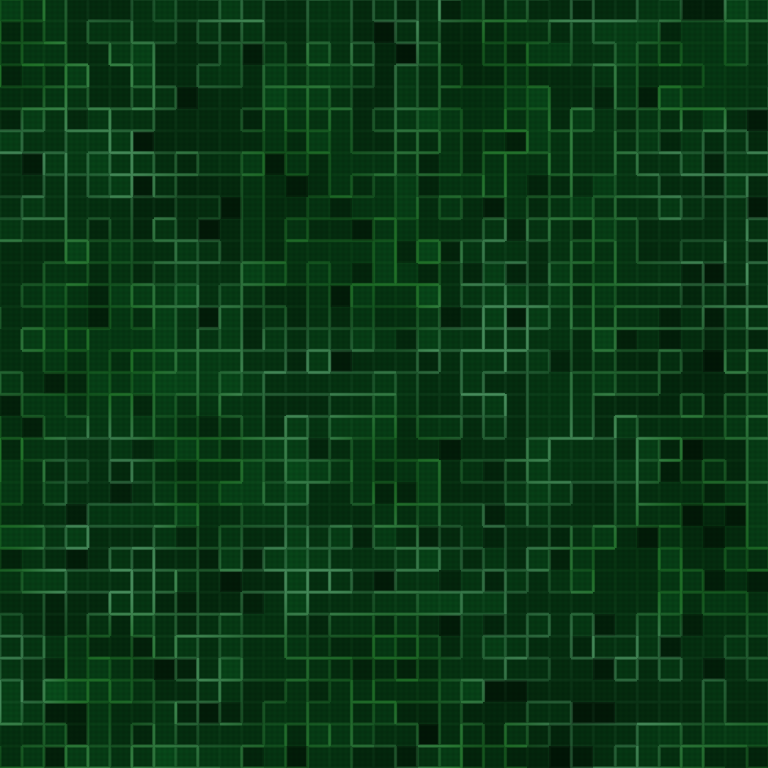
Give the GLSL for this pattern, as a Shadertoy shader.

```glsl
// Dark green circuit-like mosaic: square cells grouped into random overlapping shapes.
// Each layer of shapes tints its cells, and a thin glowing outline is drawn wherever
// two neighbouring cells differ in membership. A faint full grid lies beneath.

const float CELLS = 34.95;                       // cells per canvas height
const vec3 FILL_DARK  = vec3(0.005, 0.080, 0.022);
const vec3 FILL_LIGHT = vec3(0.028, 0.270, 0.095);
const vec3 LINE_LEAF  = vec3(0.130, 0.450, 0.160);
const vec3 LINE_PALE  = vec3(0.270, 0.540, 0.350);

float hash(vec2 p) {
    vec3 q = fract(vec3(p.xyx) * 0.1031);
    q += dot(q, q.yzx + 33.33);
    return fract((q.x + q.y) * q.z);
}

float valueNoise(vec2 p) {
    vec2 i = floor(p), f = fract(p);
    f = f * f * (3.0 - 2.0 * f);
    return mix(mix(hash(i), hash(i + vec2(1, 0)), f.x),
               mix(hash(i + vec2(0, 1)), hash(i + vec2(1, 1)), f.x), f.y);
}

// 1 when the cell belongs to a staggered block of the given size, else 0.
float member(vec2 cell, vec2 size, float share, float seed) {
    vec2 stagger = floor(size * vec2(hash(vec2(cell.y, seed)), hash(vec2(cell.x, seed + 5.0))));
    vec2 block = floor((cell + stagger) / size);
    return step(hash(block + seed * 17.0), share);
}

// Memberships in squares, tall bars, wide bars and dominoes.
vec4 layers(vec2 cell) {
    return vec4(member(cell, vec2(1, 1), 0.32, 3.0),
                member(cell, vec2(1, 5), 0.24, 11.0),
                member(cell, vec2(5, 1), 0.22, 23.0),
                member(cell, vec2(2, 1), 0.12, 37.0));
}

// Outline strength between two neighbouring cells.
float outline(vec2 a, vec2 b) {
    vec4 change = abs(layers(a) - layers(b));
    return min(dot(change, vec4(0.60, 0.52, 0.48, 0.40)), 0.95);
}

// Soft line profile around a distance of zero, at least a pixel wide.
float softLine(float dist, float pixel) {
    return 1.0 - smoothstep(0.02, 0.02 + max(0.09, pixel * 1.3), abs(dist));
}

vec3 cellFill(vec2 cell) {
    float tone = 0.30 + dot(layers(cell), vec4(0.18, 0.17, 0.15, 0.10));
    tone += 0.24 * valueNoise(cell * 0.16 + 40.0);
    tone -= 0.30 * step(hash(cell + 71.0), 0.13);
    return mix(FILL_DARK, FILL_LIGHT, clamp(tone, 0.0, 1.1));
}

void mainImage(out vec4 fragColor, in vec2 fragCoord) {
    vec2 pos = fragCoord / iResolution.y * CELLS;
    float pixel = CELLS / iResolution.y;
    vec2 cell = floor(pos);
    vec2 nearest = floor(pos + 0.5);             // nearest grid lines
    vec2 dist = pos - nearest;

    // Cell tint with a subtle woven grain
    vec2 weave = cos(pos * 6.28318 * 4.0);
    vec3 color = cellFill(cell) * (1.0 + 0.035 * (weave.x + weave.y));

    // Outlines on the nearest vertical and horizontal grid lines
    vec2 right = vec2(nearest.x, cell.y);
    vec2 upper = vec2(cell.x, nearest.y);
    float vertical = max(outline(right - vec2(1, 0), right), 0.10);
    float horizontal = max(outline(upper - vec2(0, 1), upper), 0.10);
    float glow = max(vertical * softLine(dist.x, pixel),
                     horizontal * softLine(dist.y, pixel));

    // Line hue and brightness drift slowly over the canvas
    float drift = valueNoise(pos * 0.35 + 9.0);
    float paleness = smoothstep(0.15, 0.75, valueNoise(pos * 0.22 + 90.0));
    vec3 lineColor = mix(LINE_LEAF, LINE_PALE, paleness);
    color = mix(color, lineColor, glow * mix(0.70, 1.10, drift));

    fragColor = vec4(color, 1.0);
}
```
